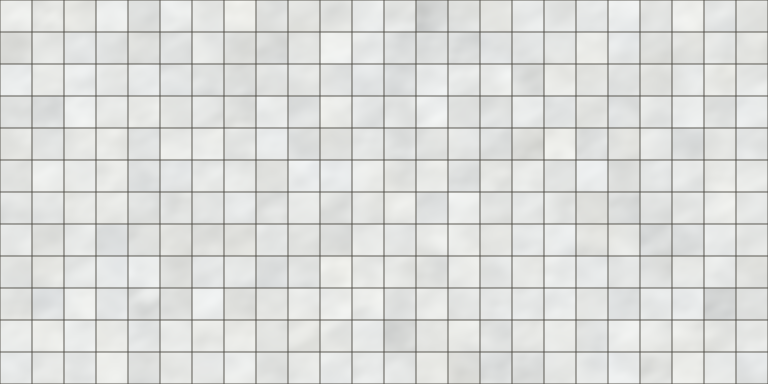
Write a WebGL 1 fragment shader that draws this pattern.

```glsl
precision highp float;
// Square white glazed tiles, 24 by 12, with cloudy glaze and thin dark grout.
uniform vec2 u_resolution;

const vec2 TILES = vec2(24.0, 12.0);

float hash(vec2 p) {
  vec3 q = fract(vec3(p.xyx) * 0.1031);
  q += dot(q, q.yzx + 33.33);
  return fract((q.x + q.y) * q.z);
}

// Value noise whose lattice wraps after the given period
float noise(vec2 p, vec2 period) {
  vec2 i = floor(p);
  vec2 f = fract(p);
  f = f * f * (3.0 - 2.0 * f);
  vec2 a = mod(i, period);
  vec2 b = mod(i + 1.0, period);
  return mix(mix(hash(a), hash(vec2(b.x, a.y)), f.x),
             mix(hash(vec2(a.x, b.y)), hash(b), f.x), f.y);
}

// Share of a pixel covered by a line of the given half width
vec2 lineCoverage(vec2 dist, float halfWidth, vec2 pixel) {
  vec2 overlap = min(dist + 0.5 * pixel, vec2(halfWidth))
               - max(dist - 0.5 * pixel, vec2(-halfWidth));
  return clamp(overlap / pixel, 0.0, 1.0);
}

void main() {
  vec2 p = gl_FragCoord.xy / u_resolution * TILES;
  vec2 pixel = TILES / u_resolution;
  vec2 id = mod(floor(p), TILES);
  vec2 cell = fract(p);

  // Slanted smudges, shifted differently on each tile
  vec2 shift = 60.0 * vec2(hash(id + 17.3), hash(id + 71.9));
  vec2 slant = vec2(cell.x + cell.y, 1.7 * (cell.y - 0.6 * cell.x)) + shift;
  float smudge = 0.7 * noise(slant, vec2(97.0))
               + 0.3 * noise(slant * 2.1 + 9.0, vec2(211.0));

  // Broad clouds run across neighbouring tiles
  float cloud = noise(p + 0.37, TILES);
  float batch = hash(id + 5.7);

  float tone = 0.896 + 0.055 * (batch - 0.5)
             + 0.075 * (smudge - 0.5) + 0.035 * (cloud - 0.5);
  tone -= 0.05 * smoothstep(0.88, 1.0, hash(id + 43.1)) * (1.2 - smudge);
  float warmth = hash(id + 29.5) - 0.5 + 0.6 * (noise(p + 50.2, TILES) - 0.5);
  vec3 color = tone + vec3(-0.003, 0.003, -0.003)
             + vec3(0.006, 0.0, -0.014) * warmth;

  // Rounded rim: light at the upper left, shade at the lower right
  vec2 rim = smoothstep(0.42, 0.5, abs(cell - 0.5)) * sign(cell - 0.5);
  color += 0.012 * (rim.y - rim.x);

  // Grout centred on the tile borders
  vec2 dist = 0.5 - abs(cell - 0.5);
  vec2 grout = lineCoverage(dist, 0.0138, pixel);
  float coverage = 1.0 - (1.0 - grout.x) * (1.0 - grout.y);
  color = mix(color, vec3(0.29, 0.28, 0.25), coverage);

  gl_FragColor = vec4(clamp(color, 0.0, 1.0), 1.0);
}
```
